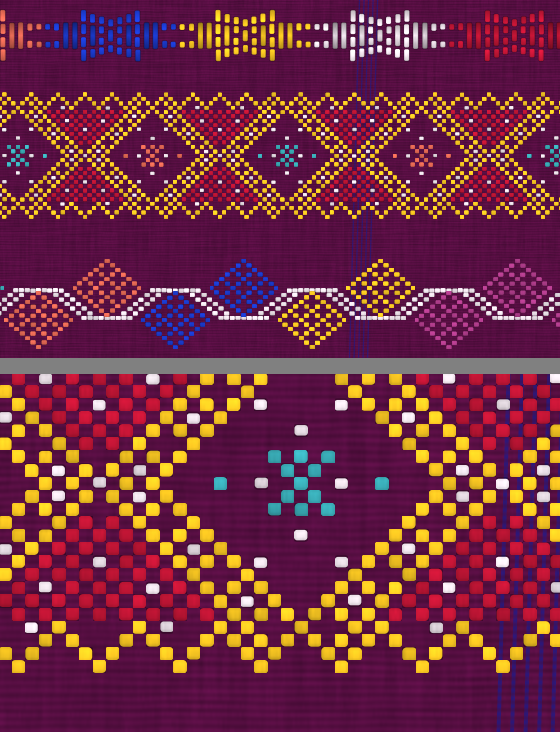
Top: the whole. Bottom: its middle third, enlarged.
Give the GLSL for this pattern, as a WebGL 1 fragment shader.

```glsl
precision highp float;
// Handwoven plum cloth with three embroidered bands: dashes, beaded lozenges, and a trellis of diamonds.
uniform vec2 u_resolution;

const vec3 GOLD = vec3(0.95, 0.76, 0.13);
const vec3 WHITE = vec3(0.90, 0.86, 0.89);
const vec3 RED = vec3(0.73, 0.08, 0.20);
const vec3 BLUE = vec3(0.10, 0.22, 0.77);
const vec3 CORAL = vec3(0.87, 0.40, 0.32);
const vec3 TEAL = vec3(0.22, 0.66, 0.70);
const vec3 PINK = vec3(0.67, 0.23, 0.53);

float hash(vec2 p) {
  return fract(sin(dot(p, vec2(127.1, 311.7))) * 43758.5453);
}

float noise(vec2 p) {
  vec2 i = floor(p), f = fract(p);
  f = f * f * (3.0 - 2.0 * f);
  return mix(mix(hash(i), hash(i + vec2(1, 0)), f.x),
             mix(hash(i + vec2(0, 1)), hash(i + vec2(1, 1)), f.x), f.y);
}

// One rounded stitch with uneven placement, tone and a dark rim
void stitch(inout vec3 cloth, vec3 dye, vec2 q, vec2 halfSize, vec2 id, float px) {
  float tone = hash(id);
  q += 0.9 * (vec2(tone, hash(id + 17.3)) - 0.5);
  float r = min(halfSize.x, halfSize.y) * 0.65;
  float d = length(max(abs(q) - halfSize + r, 0.0)) - r;
  float rim = clamp(0.5 - (d - 0.8) / px, 0.0, 1.0);
  float body = clamp(0.5 - d / px, 0.0, 1.0);
  float shade = 0.85 + 0.2 * tone + 0.1 * smoothstep(0.0, -2.0, d) - 0.02 * q.y;
  cloth *= 1.0 - 0.3 * rim;
  cloth = mix(cloth, dye * shade, body);
}

// Ribbed plum ground with a few slanting blue warp threads
vec3 ground(vec2 p, float px) {
  float rib = sin(p.y * 1.75 + 1.5 * noise(p * 0.06));
  float streak = noise(p * vec2(0.35, 0.03)) + noise(p * vec2(0.04, 0.5));
  vec3 c = vec3(0.335, 0.055, 0.255) * (0.86 + 0.07 * rib + 0.14 * streak);
  float x = p.x - 491.0 + p.y * 0.028;
  float line = abs(mod(x, 6.2) - 3.1);
  float warp = clamp(0.5 + (0.9 - line) / px, 0.0, 1.0) * step(0.0, x) * step(x, 31.0);
  return mix(c, vec3(0.13, 0.10, 0.52), warp * (0.65 + 0.15 * rib));
}

// Upright dashes, fifteen columns to a motif, mirrored about the middle
void dashBand(inout vec3 c, vec2 p, float px) {
  float x = p.x - 59.5, n = floor(x / 185.0);
  float col = floor(x / 12.333), k = abs(col - n * 15.0 - 7.0);
  float y = p.y - 49.0, side = y < 0.0 ? -1.0 : 1.0;
  vec3 dye = n < 0.0 ? CORAL : n < 1.0 ? BLUE : n < 2.0 ? GOLD : n < 3.0 ? WHITE : RED;
  vec2 q = vec2(x - (col + 0.5) * 12.333, abs(y));
  // Each pair holds a dash centre and its half length
  vec2 inner = vec2(0, 8), outer = vec2(18, 5);
  if (k > 0.5) { inner = vec2(8, 5); outer = vec2(21, 5); }
  if (k > 1.5) { inner = vec2(0, 14); outer = vec2(24, 6); }
  if (k > 2.5) { inner = vec2(9, 7); outer = vec2(27, 8); }
  if (k > 3.5) { inner = vec2(0, 18); outer = inner; }
  if (k > 5.5) { inner = vec2(12, k > 6.5 ? 4 : 5); outer = inner; }
  vec2 id = vec2(col, inner.x > 0.0 ? side : 0.0);
  stitch(c, dye, q - vec2(0, inner.x), vec2(3.5, inner.y), id, px);
  if (outer.x != inner.x)
    stitch(c, dye, q - vec2(0, outer.x), vec2(3.5, outer.y), vec2(col, side * 3.0), px);
}

// Lozenges, stars and red triangles on a grid thirty beads to a repeat
void lozengeBand(inout vec3 c, vec2 p, float px) {
  vec2 pitch = vec2(185.0 / 30.0, 6.0);
  vec2 g = (p - vec2(117, 214)) / pitch, id = floor(g + 0.5);
  float a = abs(mod(id.x, 30.0) - 15.0), j = abs(id.y);
  float fromCross = 15.0 - a, d = a + j;
  float edge = 14.0 - abs(mod(id.x + 3.0, 6.0) - 3.0);
  bool checker = mod(id.x + id.y, 2.0) < 0.5;
  if (j > edge) return;
  vec3 star = mod(floor(g.x / 30.0), 2.0) < 0.5 ? CORAL : TEAL;
  vec3 dye = vec3(0);
  vec2 size = vec2(3.4, 3.2);
  if (checker) {
    if (j == edge || d == 11.0 || d == 15.0) dye = GOLD;
    else if (d == 13.0 && mod(a, 4.0) != 2.0) dye = mod(a, 4.0) == 0.0 ? WHITE : GOLD;
    else if (d > 16.0 && j > 2.0 && j < 11.0) dye = RED;
    if (fromCross == 0.0 && (j == 0.0 || j == 6.0)) dye = WHITE;
    if ((fromCross == 4.0 && j == 8.0) || (fromCross == 5.0 && j == 11.0)) dye = WHITE;
  }
  // Star and loose dots inside the lozenge
  if (a < 3.0 && j < 3.0 && mod(d, 2.0) < 0.5 && !(a == 2.0 && j == 0.0)) dye = star;
  if (a == 6.0 && j == 0.0) dye = star;
  if ((a == 0.0 && j == 4.0) || (a == 3.0 && (j == 0.0 || j == 6.0))) dye = WHITE;
  if (dye == WHITE) size = vec2(3.1, 2.4);
  if (dye.r > 0.0) stitch(c, dye, (g - id) * pitch, size, id, px);
}

// Double white trellis with beaded diamonds hung above and below
void trellisBand(inout vec3 c, vec2 p, float px) {
  vec2 pitch = vec2(188.0 / 24.0, 6.3);
  vec2 g = (p - vec2(53, 418)) / pitch, id = floor(g + 0.5);
  float m = abs(mod(id.x + 12.0, 24.0) - 12.0);
  if (id.y == clamp(m - 5.0, -3.0, 3.0) || id.y == clamp(m - 7.0, -3.0, 3.0))
    stitch(c, WHITE, (g - id) * pitch, vec2(3.8, 3.1), id, px);
  float x = p.x - 6.0, n = floor(x / 188.0), high = step(94.0, mod(x, 188.0));
  vec3 dye = n < 0.0 ? TEAL : n < 1.0 ? CORAL : n < 2.0 ? BLUE : n < 3.0 ? GOLD : PINK;
  pitch = vec2(7.5, 6.2);
  g = vec2(mod(x, 94.0) - 47.0, p.y - mix(440.0, 396.0, high)) / pitch;
  id = floor(g + 0.5);
  vec2 b = abs(id);
  float ring = b.x + b.y;
  if (ring == 6.0 || ring == 2.0 || (ring == 4.0 && min(b.x, b.y) == 1.0))
    stitch(c, dye, (g - id) * pitch, vec2(3.9, 3.2), id + vec2(n * 31.0, high * 47.0), px);
}

void main() {
  float px = 492.0 / u_resolution.y;
  vec2 p = gl_FragCoord.xy * px;
  p.y = 492.0 - p.y;
  vec3 c = ground(p, px);
  dashBand(c, p, px);
  lozengeBand(c, p, px);
  trellisBand(c, p, px);
  c *= 0.97 + 0.06 * noise(p * vec2(0.9, 0.25));
  gl_FragColor = vec4(c, 1.0);
}
```
